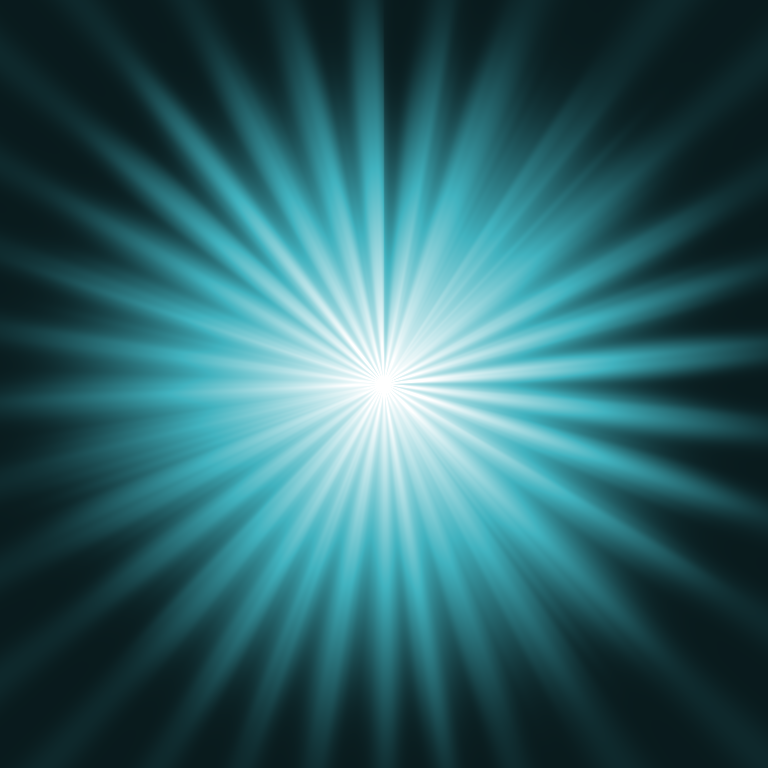
This background is drawn by a Shadertoy shader. Its source:

```glsl
// Teal starburst: a white core fades through teal into near-black.
// A warped angular wave makes the broad rays, periodic hash noise adds fine
// streaks, and one sharp shadow edge runs straight up from the core.

const float TAU = 6.2831853;
const float RAY_COUNT = 31.0;

const vec3 NIGHT = vec3(0.035, 0.103, 0.112);
const vec3 TEAL  = vec3(0.255, 0.700, 0.750);
const vec3 WHITE = vec3(1.0);

float hash(float n) {
    n = fract(n * 0.1031);
    n *= n + 33.33;
    n *= n + n;
    return fract(n);
}

// Smooth noise that repeats after one full turn, in -1..1
float angularNoise(float angle, float cells, float seed) {
    float x = fract(angle / TAU) * cells;
    float cell = floor(x);
    float a = hash(mod(cell, cells) + seed);
    float b = hash(mod(cell + 1.0, cells) + seed);
    return mix(a, b, smoothstep(0.0, 1.0, x - cell)) * 2.0 - 1.0;
}

// Periodic bell curve around one direction
float angularBump(float angle, float center, float width) {
    return exp(2.0 * (cos(angle - center) - 1.0) / (width * width));
}

// Fades a pattern out where its cells become narrower than a pixel
float detailFade(float radius, float cells, float pixel) {
    return smoothstep(0.7, 2.5, radius * TAU / (cells * pixel));
}

// Uneven spacing of the rays
float warpAngle(float angle) {
    float broad = 0.077 * cos(angle - 2.356) + 0.024 * cos(3.0 * angle + 0.30);
    float local = angularBump(angle, 1.26, 0.24) - angularBump(angle, 5.06, 0.24);
    return angle - 0.122 - broad - 0.061 * local;
}

float rayWave(float angle) {
    return cos(RAY_COUNT * warpAngle(angle));
}

// Rays stand out to the right and upper left, and blend together elsewhere
float rayContrast(float angle, float radius) {
    float contrast = 0.115 + 0.19 * angularBump(angle, -0.05, 0.55)
                   + 0.13 * angularBump(angle, 2.3, 0.40)
                   + 0.05 * angularBump(angle, 1.5, 0.30);
    return contrast * mix(0.65, 1.0, smoothstep(0.03, 0.30, radius));
}

float fineStreaks(float angle, float radius, float pixel) {
    float sum = 0.0;
    float cells = 70.0;
    float strength = 0.085;
    for (int i = 0; i < 3; i++) {
        sum += strength * angularNoise(angle, cells, 17.0 * float(i))
             * detailFade(radius, cells, pixel);
        cells *= 2.0;
        strength *= 0.55;
    }
    return sum;
}

// Shadow on the right of the upward vertical, ending in a crisp edge
float seamShadow(vec2 p, float angle, float pixel) {
    float rightSide = smoothstep(-pixel, pixel, p.x) * step(0.0, p.y);
    return rightSide * angularBump(angle, 0.25 * TAU, 0.09);
}

// Keeps values positive with a rounded transition to zero
float softFloor(float x, float sharpness) {
    return log(1.0 + exp(x * sharpness)) / sharpness;
}

vec3 glowColor(float energy) {
    vec3 color = mix(NIGHT, TEAL, clamp(energy, 0.0, 1.0));
    return mix(color, WHITE, clamp(energy - 1.0, 0.0, 1.0));
}

void mainImage(out vec4 fragColor, in vec2 fragCoord) {
    float pixel = 1.0 / min(iResolution.x, iResolution.y);
    vec2 p = (fragCoord - 0.5 * iResolution.xy) * pixel;
    float radius = length(p);
    float angle = atan(p.y, p.x + 1e-6);
    float wave = rayWave(angle);

    // Radial falloff carries the angular detail
    float energy = 2.08 - 4.55 * radius;
    energy += wave * rayContrast(angle, radius) * detailFade(radius, RAY_COUNT, pixel);
    energy += fineStreaks(angle, radius, pixel);
    energy -= 0.26 * seamShadow(p, angle, pixel) * smoothstep(0.0, 0.08, radius);
    energy = softFloor(energy, 8.0);

    // Faint ray tips reach into the dark corners
    float tip = 0.5 + 0.5 * wave;
    energy += 0.09 * tip * tip * smoothstep(0.30, 0.50, radius);

    fragColor = vec4(glowColor(energy), 1.0);
}
```
